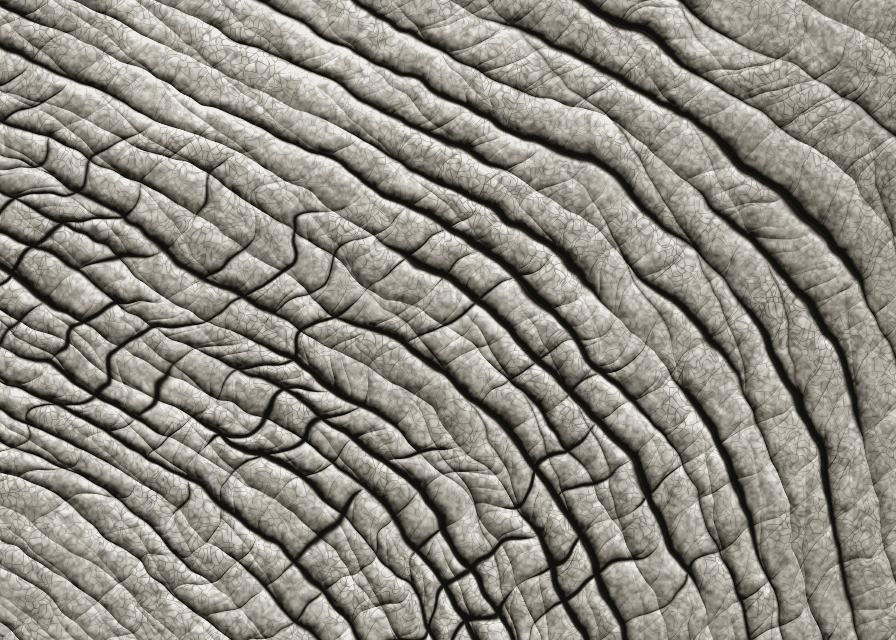
Give the GLSL for this texture, as a WebGL 2 fragment shader.

```glsl
#version 300 es
precision highp float;

uniform vec2 u_resolution;
out vec4 fragColor;

float hash(vec2 p) {
  vec3 q = fract(vec3(p.xyx) * 0.1031);
  q += dot(q, q.yzx + 33.33);
  return fract((q.x + q.y) * q.z);
}

vec2 hash2(vec2 p) {
  return vec2(hash(p), hash(p + 57.3));
}

float noise(vec2 p) {
  vec2 i = floor(p), f = fract(p);
  f = f * f * (3.0 - 2.0 * f);
  float low = mix(hash(i), hash(i + vec2(1, 0)), f.x);
  float high = mix(hash(i + vec2(0, 1)), hash(i + vec2(1, 1)), f.x);
  return mix(low, high, f.y);
}

vec2 wobble(vec2 p, float scale) {
  return vec2(noise(p * scale), noise(p * scale + 31.7)) - 0.5;
}

float smoothMax(float a, float b, float k) {
  return k * log(exp(a / k) + exp(b / k));
}

// Groove depth around whole values of coord, fading in and out along its length
float groove(float coord, float along, float seed, float sharpness) {
  float id = round(coord);
  float strength = mix(0.3, 1.0, smoothstep(0.15, 0.75, noise(vec2(along, id * 7.3 + seed))));
  return strength * pow(1.0 - 2.0 * abs(coord - id), sharpness);
}

// Folds sweep down to the right, then bend round the pivot
float foldField(vec2 p) {
  vec2 q = p - vec2(0.83, 0.27);
  return smoothMax(dot(q, vec2(0.45, 0.89)), dot(q, vec2(0.97, 0.2)), 0.13);
}

float sheen(vec2 p) {
  vec2 q = (p - vec2(0.33, 0.88)) / vec2(0.38, 0.2);
  return exp(-dot(q, q));
}

// x: height, y: darkness of the deepest crease
vec2 skin(vec2 p) {
  vec2 q = p + 0.04 * wobble(p, 4.5) + 0.019 * wobble(p, 14.0) + 0.006 * wobble(p, 42.0);
  float field = foldField(q);
  float across = dot(q, vec2(0.6, -0.8));
  float row = field * (19.5 - 5.0 * field);
  float column = across * 15.0 + 0.9 * noise(vec2(row * 0.9, across * 4.0));

  float relief = mix(0.38, 1.0, smoothstep(-0.5, -0.12, field)) * (1.0 - 0.4 * sheen(p));
  float crossing = mix(0.3, 0.85, smoothstep(0.45, 0.1, field));

  float fold = relief * groove(row, across * 4.5, 3.0, 3.0);
  float branch = relief * 0.55 * groove(row * 0.8 + across * 3.5, across * 6.0, 41.0, 3.6);
  float cut = relief * crossing * groove(column, row * 0.7, 83.0, 3.8);
  float wrinkle = relief * 0.3 * groove(column * 1.7 + row * 0.5, row * 1.3, 19.0, 4.0);

  float height = -0.0155 * fold - 0.009 * branch - 0.0115 * cut - 0.006 * wrinkle;
  height += 0.004 * noise(q * 27.0) + 0.0012 * noise(p * 85.0);
  return vec2(height, max(max(fold, branch), max(cut, wrinkle)));
}

// Gap between the two nearest cell centres, zero on a crack
float cellGap(vec2 p) {
  vec2 cell = floor(p), f = fract(p);
  float nearest = 8.0, second = 8.0;
  for (int y = -1; y <= 1; y++) {
    for (int x = -1; x <= 1; x++) {
      vec2 o = vec2(x, y);
      float d = length(o + hash2(cell + o) - f);
      second = min(second, max(nearest, d));
      nearest = min(nearest, d);
    }
  }
  return second - nearest;
}

vec3 hideColor(float tone) {
  return tone + vec3(0.02, 0.0, -0.045) * 4.0 * tone * (1.0 - tone);
}

void main() {
  vec2 p = gl_FragCoord.xy / u_resolution.y;

  // Relief lit from above
  float e = 0.002;
  vec2 here = skin(p);
  vec2 slope = vec2(skin(p + vec2(e, 0)).x, skin(p + vec2(0, e)).x) - here.x;
  vec3 normal = normalize(vec3(-slope / e, 1.0));
  float light = max(dot(normal, normalize(vec3(0.3, 0.68, 0.67))), 0.0);
  float tone = 0.13 + 0.73 * light;

  // Broad stains and bright dusty patches
  float dust = smoothstep(0.4, 0.8, noise(p * 11.0) * 0.5 + noise(p * 37.0) * 0.5);
  tone *= 0.95 + 0.12 * noise(p * 3.0 + 9.0);
  tone += 0.08 * dust * light + 0.12 * sheen(p) * light;

  // Fine cracks and grain
  float gap = cellGap(p * 82.0 + 1.4 * wobble(p, 60.0));
  float crack = 1.0 - smoothstep(0.02, 0.24, gap);
  tone *= 1.0 - crack * mix(0.06, 0.28, noise(p * 17.0 + 4.0));
  tone += 0.17 * (noise(p * 200.0) - 0.5) + 0.1 * (noise(p * 110.0) - 0.5);

  // Shadow inside the creases
  tone *= 1.0 - 0.88 * smoothstep(0.36, 0.74, here.y);
  fragColor = vec4(hideColor(clamp(tone, 0.06, 0.92)), 1.0);
}
```
